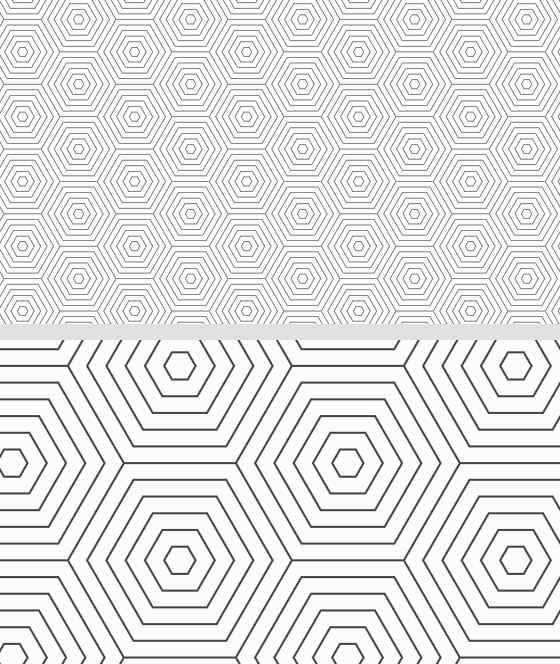
Top: the whole. Bottom: its middle third, enlarged.
A Shadertoy shader for this pattern:

```glsl
// Honeycomb of nested thin-line hexagons on white paper, tiling seamlessly.

const vec2  REPEATS      = vec2(5.0, 5.0);   // whole lattice periods across and down
const vec2  OFFSET       = vec2(0.202, 0.2); // first cell centre, in periods
const float RING_COUNT   = 6.0;              // outlines per cell, shared border included
const float RING_SPACING = 0.086;            // gap between outlines, in cell heights
const float LINE_WIDTH   = 0.0104;           // in cell heights
const float SOFTNESS     = 1.1;              // edge filter width, in pixels
const vec3  PAPER        = vec3(0.99);
const vec3  INK          = vec3(0.25);

const float SQRT3 = 1.7320508;

// Flat-topped hexagon metric: 0 at the centre, 0.5 on the cell border.
float hexRadius(vec2 p) {
    p = abs(p);
    return max(p.y, 0.5 * (SQRT3 * p.x + p.y));
}

// Metric to the nearest centre of one rectangular sublattice.
float latticeRadius(vec2 p) {
    return hexRadius((p - round(p)) * vec2(SQRT3, 1.0));
}

// Share of a filter footprint covered by a line at distance d.
float lineCoverage(float d, float width, float footprint) {
    vec2 edges = (vec2(d) + vec2(0.5, -0.5) * width) / footprint + 0.5;
    edges = clamp(edges, 0.0, 1.0);
    return edges.x - edges.y;
}

void mainImage(out vec4 fragColor, in vec2 fragCoord) {
    vec2 p = fragCoord / iResolution.xy * REPEATS - OFFSET;

    // Two interleaved sublattices make the honeycomb.
    float radius = min(latticeRadius(p), latticeRadius(p - 0.5));

    // Nearest outline, counted inwards from the shared border.
    float inset = 0.5 - radius;
    float ring = clamp(round(inset / RING_SPACING), 0.0, RING_COUNT - 1.0);
    float d = abs(inset - ring * RING_SPACING);

    float footprint = SOFTNESS * REPEATS.y / iResolution.y;
    float coverage = lineCoverage(d, LINE_WIDTH, footprint);
    fragColor = vec4(mix(PAPER, INK, coverage), 1.0);
}
```
